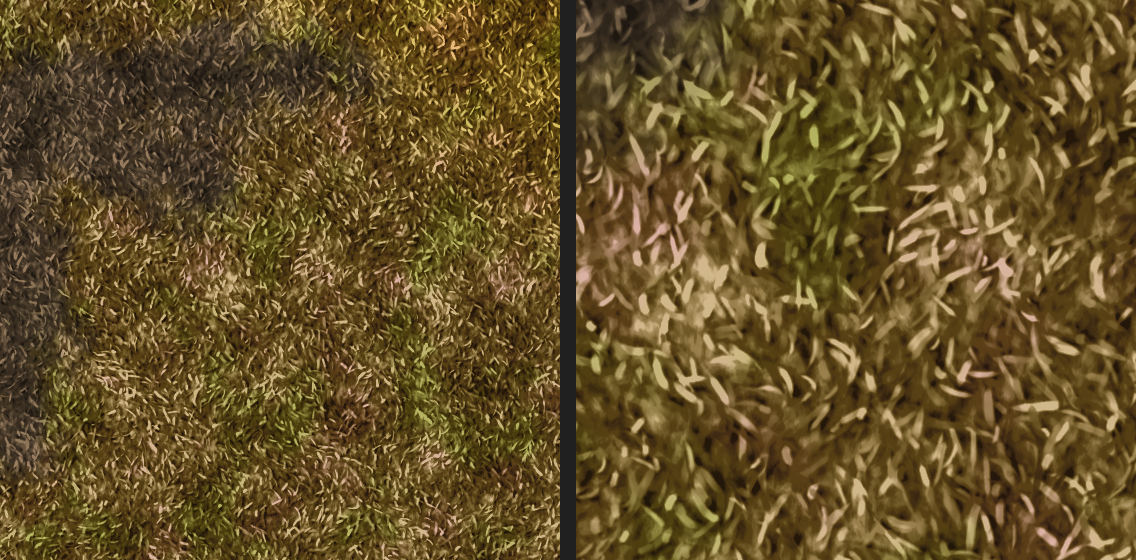
Left: the whole. Right: its middle third, enlarged.
A WebGL 2 fragment shader for this texture:

```glsl
#version 300 es
precision highp float;

uniform vec2 u_resolution;
out vec4 fragColor;

vec2 hash2(vec2 p) {
  vec3 q = fract(vec3(p.xyx) * vec3(0.1031, 0.1030, 0.0973));
  q += dot(q, q.yzx + 33.33);
  return fract((q.xx + q.yz) * q.zy);
}

vec2 gradient(vec2 cell) {
  float a = 6.2832 * hash2(cell + 71.0).x;
  return vec2(cos(a), sin(a));
}

float gradientNoise(vec2 p) {
  vec2 i = floor(p), f = fract(p);
  vec2 w = f * f * f * (f * (f * 6.0 - 15.0) + 10.0);
  float a = dot(gradient(i), f);
  float b = dot(gradient(i + vec2(1, 0)), f - vec2(1, 0));
  float c = dot(gradient(i + vec2(0, 1)), f - vec2(0, 1));
  float d = dot(gradient(i + 1.0), f - 1.0);
  return mix(mix(a, b, w.x), mix(c, d, w.x), w.y);
}

float fbm(vec2 p) {
  float sum = 0.0, amp = 1.0;
  for (int i = 0; i < 4; i++) {
    sum += amp * gradientNoise(p);
    p = mat2(1.6, 1.2, -1.2, 1.6) * p + 7.3;
    amp *= 0.55;
  }
  return sum;
}

float capsule(vec2 p, vec2 a, vec2 b, float radius) {
  vec2 pa = p - a, ba = b - a;
  return length(pa - ba * clamp(dot(pa, ba) / dot(ba, ba), 0.0, 1.0)) - radius;
}

// Soft shade over the upper left and the left border
float shadeMask(vec2 p) {
  vec2 q = p + 0.08 * vec2(fbm(p * 6.0 + 3.0), fbm(p * 6.0 + 19.0));
  float d = capsule(q, vec2(-0.05, 0.83), vec2(0.58, 0.87), 0.075);
  d = min(d, capsule(q, vec2(0.0, 0.80), vec2(0.03, 0.22), 0.08));
  d = min(d, capsule(q, vec2(0.05, 0.77), vec2(0.34, 0.70), 0.085));
  return 1.0 - smoothstep(-0.05, 0.055, d + 0.04 * fbm(p * 28.0));
}

// Lays one layer of curved, tapered blades over the tone
float bladeLayer(vec2 uv, float tone, float cells, float seed, float flow, float px) {
  vec2 p = uv * cells + seed * 0.37;
  vec2 cell = floor(p);
  float soft = cells * max(0.8 * px, 0.0011);
  for (int y = -1; y <= 1; y++) {
    for (int x = -1; x <= 1; x++) {
      vec2 id = cell + vec2(x, y);
      vec2 place = hash2(id + seed * 17.0);
      vec2 shape = hash2(id + seed * 29.0 + 211.0);
      vec2 look = hash2(id + seed * 41.0 + 503.0);
      float angle = 1.57 + flow + (shape.x - 0.5) * 2.0;
      vec2 along = vec2(cos(angle), sin(angle));
      vec2 d = p - id - place;
      float s = dot(d, along) / mix(0.3, 0.88, shape.y);
      float across = dot(d, vec2(-along.y, along.x)) + (look.y - 0.5) * 0.3 * s * s;
      float taper = 1.0 - smoothstep(0.35, 1.0, abs(s));
      float width = cells * mix(0.0011, 0.0027, look.y) * taper;
      float body = taper * (1.0 - smoothstep(width - soft, width + soft, abs(across)));
      float gap = taper * (1.0 - smoothstep(0.0, width + 2.0 * soft, abs(across + 2.2 * width)));
      tone -= 0.13 * gap;
      tone = mix(tone, 0.20 + 0.78 * pow(look.x, 1.35), body * 0.82);
    }
  }
  return tone;
}

// Soil, ochre, straw and bleached tips
vec3 grassRamp(float t) {
  vec3 c = mix(vec3(0.14, 0.09, 0.04), vec3(0.25, 0.17, 0.07), smoothstep(0.0, 0.2, t));
  c = mix(c, vec3(0.34, 0.25, 0.075), smoothstep(0.18, 0.40, t));
  c = mix(c, vec3(0.45, 0.36, 0.165), smoothstep(0.42, 0.60, t));
  c = mix(c, vec3(0.60, 0.50, 0.30), smoothstep(0.58, 0.76, t));
  return mix(c, vec3(0.82, 0.72, 0.54), smoothstep(0.76, 0.98, t));
}

void main() {
  vec2 uv = gl_FragCoord.xy / u_resolution.y;
  float px = 1.0 / u_resolution.y;

  // Matted ground under the blades
  float clump = fbm(uv * 11.0 + 41.0) + 0.6 * gradientNoise(uv * 5.0 + 23.0);
  float flow = 2.0 * gradientNoise(uv * 8.0 + 5.0) * (1.2 - 0.7 * uv.y);
  vec2 warped = uv + 0.008 * vec2(gradientNoise(uv * 30.0), gradientNoise(uv * 30.0 + 50.0));
  float tone = 0.37 + 0.38 * fbm(warped * vec2(80.0, 52.0));

  for (int i = 0; i < 5; i++) {
    float layer = float(i);
    tone = bladeLayer(uv, tone, 32.0 + 7.0 * layer, layer + 1.0, flow, px);
  }
  tone = 0.48 + 1.2 * (tone - 0.35);
  tone += 0.30 * clump + 0.22 * gradientNoise(uv * vec2(135.0, 105.0));
  vec3 color = grassRamp(clamp(tone, 0.0, 1.0));

  // Green tufts, dry patches and warm light at the upper right
  float green = smoothstep(-0.05, 0.55, fbm(uv * 6.0 + 13.0));
  float dry = smoothstep(0.0, 0.55, fbm(uv * 9.0 + 87.0));
  float warm = smoothstep(0.75, 1.15, 0.5 * uv.x + 0.7 * uv.y);
  color *= mix(vec3(1.0), vec3(0.86, 0.98, 0.70), green);
  color *= mix(vec3(1.0), vec3(1.05, 0.97, 1.20), dry * (1.0 - green));
  color *= mix(vec3(1.0), vec3(1.08, 1.06, 0.70), warm);

  // Shade mutes both hue and contrast
  float luma = dot(color, vec3(0.30, 0.59, 0.11));
  vec3 shaded = (0.60 * luma + 0.035) * vec3(1.20, 0.97, 0.74);
  color = mix(color, shaded, 0.92 * shadeMask(uv));

  fragColor = vec4(color, 1.0);
}
```
